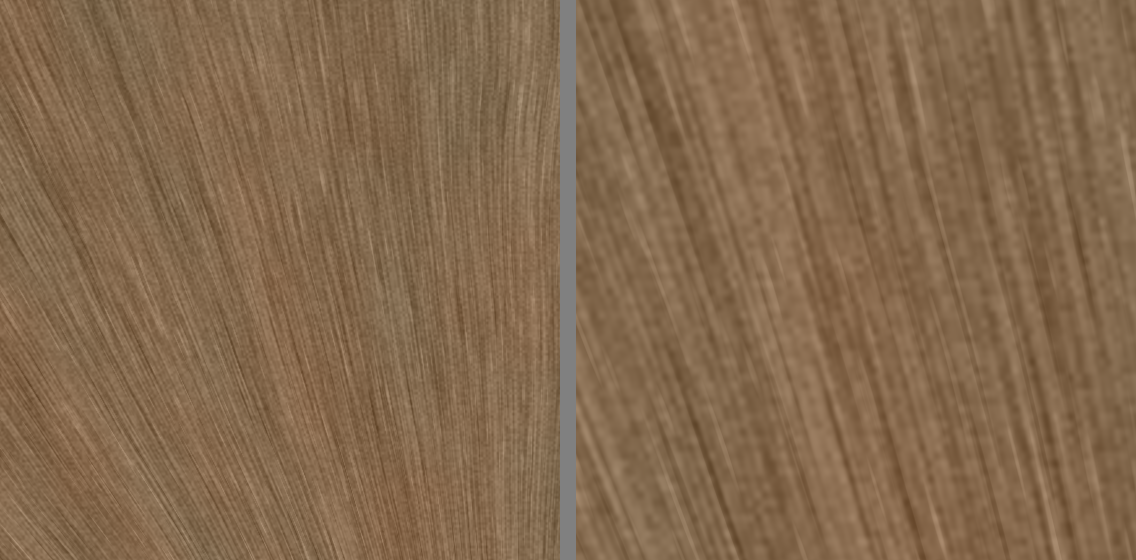
Left: the whole. Right: its middle third, enlarged.
This texture is drawn by a Shadertoy shader. Its source:

```glsl
// Brown wood veneer whose fine grain fans out from a point below the lower right edge

#define FAN_CENTRE vec2(0.94, -1.05)
#define WOOD_COLOR vec3(0.519, 0.417, 0.309)
#define RED_TINT vec3(0.016, -0.004, -0.008)
#define BAND_CONTRAST 0.019
#define RIDGE_CONTRAST 0.024
#define LINE_CONTRAST 0.034
#define FIBRE_CONTRAST 0.056
#define PORE_DEPTH 0.062
#define FLECK_LIGHT 0.070
#define SPECKLE 0.042
#define WAVINESS 0.005

float hash(vec2 p) {
    return fract(sin(dot(p, vec2(127.1, 311.7))) * 43758.5453);
}

// Smooth value noise in -1..1
float noise(vec2 p) {
    vec2 i = floor(p);
    vec2 f = smoothstep(0.0, 1.0, fract(p));
    float low = mix(hash(i), hash(i + vec2(1.0, 0.0)), f.x);
    float high = mix(hash(i + vec2(0.0, 1.0)), hash(i + 1.0), f.x);
    return mix(low, high, f.y) * 2.0 - 1.0;
}

// One fibre: noise along its length, shifted so neighbours never line up
float fibre(float id, float along) {
    along += 17.0 * hash(vec2(id, 3.7));
    float i = floor(along);
    float f = smoothstep(0.0, 1.0, fract(along));
    return mix(hash(vec2(id, i)), hash(vec2(id, i + 1.0)), f);
}

// Blended neighbouring fibres in -1..1
float streak(float across, float along) {
    float i = floor(across);
    float f = smoothstep(0.0, 1.0, fract(across));
    return mix(fibre(i, along), fibre(i + 1.0, along), f) * 2.0 - 1.0;
}

// Nearly even long lines whose spacing drifts and whose strength varies
float grainLines(float across, float along, float density) {
    float drift = 2.6 * noise(vec2(across * density * 0.06, along * 1.2));
    float strength = 0.65 + 0.45 * streak(across * density * 0.16 + 50.0, along * 3.5);
    return strength * sin(across * density + drift);
}

void mainImage(out vec4 fragColor, in vec2 fragCoord) {
    vec2 uv = fragCoord / iResolution.y;

    // Fan coordinates: angle across the grain, radius along it
    vec2 d = uv - FAN_CENTRE;
    float along = length(d);
    float across = atan(d.x, d.y);
    across += WAVINESS * (noise(uv * 3.1 + 5.0) + 0.2 * noise(uv * 9.0));

    // Broad growth bands
    float tone = BAND_CONTRAST * noise(vec2(across * 13.0 + 2.0, along * 1.3));
    tone += BAND_CONTRAST * streak(across * 55.0 + 9.0, along * 1.5);

    // Ridges: coarse lines in some patches, fine lines in the others
    float patches = noise(vec2(across * 10.0 + 31.0, along * 1.8));
    float coarse = smoothstep(-0.4, 0.4, patches);
    tone += LINE_CONTRAST * mix(0.2, 1.0, coarse) * grainLines(across, along, 700.0);
    tone += LINE_CONTRAST * mix(0.8, 0.3, coarse) * grainLines(across, along, 1250.0);
    tone += RIDGE_CONTRAST * streak(across * 210.0, along * 2.5);

    // Thin fibres, dark pores and short light flecks
    tone += FIBRE_CONTRAST * streak(across * 400.0 + 70.0, along * 11.0);
    float pore = streak(across * 330.0 + 400.0, along * 6.0);
    tone -= PORE_DEPTH * smoothstep(0.45, 0.85, pore);
    float fleck = streak(across * 370.0 + 800.0, along * 17.0);
    tone += FLECK_LIGHT * smoothstep(0.45, 0.85, fleck);

    // Soft mottling between the fibres
    tone += SPECKLE * noise(uv * 215.0);

    // Patches of warm and olive brown
    float warmth = noise(vec2(across * 14.0 + 57.0, along * 2.6));
    warmth += 0.3 * noise(uv * 16.0 + 3.0);
    vec3 color = WOOD_COLOR + 0.9 * tone + RED_TINT * warmth;

    fragColor = vec4(clamp(color, 0.0, 1.0), 1.0);
}
```
